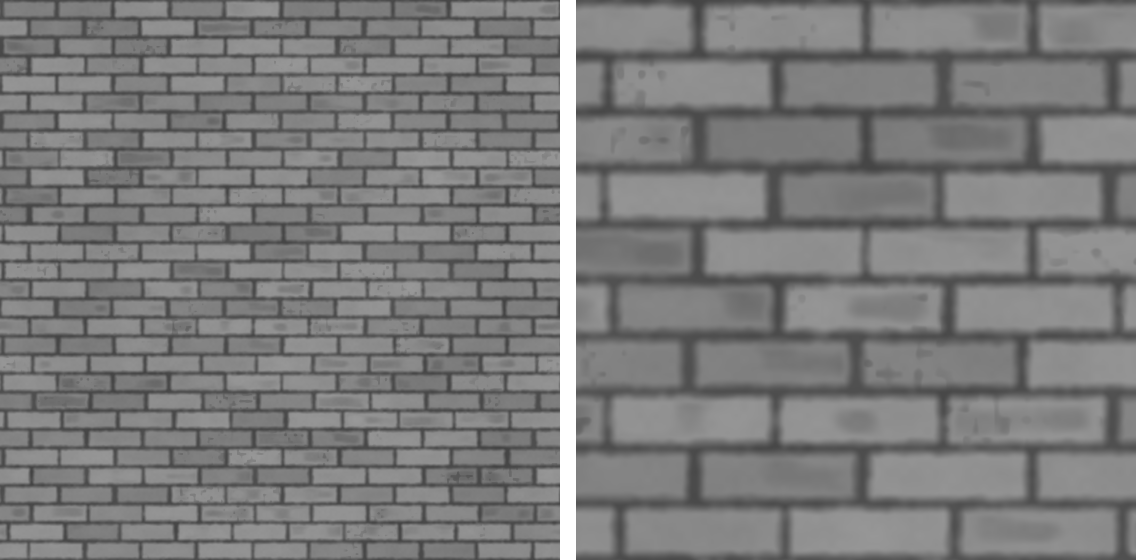
Left: the whole. Right: its middle third, enlarged.
Write a three.js fragment shader that draws this texture.

```glsl
// Soft grey brick wall in running bond: 10 bricks across, 30 courses up.
// Each point blends the four nearest bricks (blurred rounded boxes) over dark
// mortar; hashes vary size, shift and tone, value noise adds wear and stains.

#define COLS 10.0
#define ROWS 30.0
#define JOINT 0.085          // half joint width, in course heights
#define SHRINK 0.085         // extra joint around the smallest bricks
#define CORNER 0.11          // corner radius
#define BLUR 0.125           // softness of the brick edges
#define DRIFT 0.45           // largest sideways shift of a course
#define MORTAR 0.285
#define BRICK_DARK 0.490
#define BRICK_LIGHT 0.575
#define STAIN 0.075

varying vec2 vUv;

const float ASPECT = ROWS / COLS;   // brick cell width in course heights

float hash(vec2 p) {
  vec3 q = fract(vec3(p.xyx) * 0.1031);
  q += dot(q, q.yzx + 33.33);
  return fract((q.x + q.y) * q.z);
}

float noise(vec2 p) {
  vec2 i = floor(p);
  vec2 f = fract(p);
  f = f * f * (3.0 - 2.0 * f);
  return mix(mix(hash(i), hash(i + vec2(1.0, 0.0)), f.x),
             mix(hash(i + vec2(0.0, 1.0)), hash(i + vec2(1.0, 1.0)), f.x), f.y);
}

float roundedBox(vec2 p, vec2 halfSize, float radius) {
  vec2 q = abs(p) - halfSize + radius;
  return length(max(q, 0.0)) + min(max(q.x, q.y), 0.0) - radius;
}

// Even courses sit half a brick over; the lower courses stray further.
float courseShift(float row) {
  float r = mod(row, ROWS);
  float halfBrick = 0.5 * ASPECT * (1.0 - mod(r, 2.0));
  return halfBrick + DRIFT * hash(vec2(r, 71.0)) * (1.1 - r / ROWS);
}

// Tone of one brick surface; d is the signed distance to its edge.
float brickTone(vec2 local, vec2 id, float shade, float d) {
  vec2 seed = id * vec2(17.0, 29.0);
  float inside = smoothstep(0.0, -0.22, d);
  float tone = mix(BRICK_DARK, BRICK_LIGHT, shade);

  // Cloudy surface, then a darker blotch on some bricks
  tone += 0.028 * (noise(local * vec2(1.3, 2.2) + seed + 50.0) - 0.5);
  float blotch = smoothstep(0.5, 0.95, noise(local * vec2(1.2, 2.0) + seed + 90.0));
  tone -= STAIN * blotch * inside * step(0.55, hash(id + 13.0));

  // Pitted patches on a few bricks
  float pits = smoothstep(0.62, 0.9, noise(local * 5.5 + seed + 130.0));
  float patchMask = smoothstep(0.3, 0.7, noise(local * 1.1 + seed + 170.0));
  tone -= STAIN * pits * patchMask * step(0.78, hash(id + 37.0));
  return tone;
}

void main() {
  vec2 p = vUv * ROWS;

  // Uneven edges and broad changes of light
  float wobble = 0.05 * (noise(p * 3.2) - 0.5) + 0.03 * (noise(p * 6.5 + 40.0) - 0.5);
  float broad = noise(p * 0.22 + 7.0) - 0.5;
  float mortar = MORTAR + 0.05 * (noise(p * 0.6 + 23.0) - 0.3);
  float grey = mortar;

  for (int j = 0; j < 2; j++) {
    float row = floor(p.y - 0.5) + float(j);
    float x = p.x - courseShift(row);
    for (int i = 0; i < 2; i++) {
      float col = floor(x / ASPECT - 0.5) + float(i);
      vec2 id = mod(vec2(col, row), vec2(COLS, ROWS));

      // Dark bricks tend to be smaller
      float pick = hash(id + 5.0);
      float shade = smoothstep(0.0, 0.75, pick) * (0.8 + 0.2 * hash(id + 61.0));
      float small = SHRINK * (1.0 - shade) * (0.4 + 0.6 * hash(id + 83.0));
      vec2 halfSize = vec2(0.5 * ASPECT - JOINT - small, 0.5 - JOINT - 0.3 * small);

      vec2 local = vec2(x, p.y) - (vec2(col, row) + 0.5) * vec2(ASPECT, 1.0);
      local.x += 0.07 * (hash(id + 101.0) - 0.5);
      float d = roundedBox(local, halfSize, CORNER) + wobble;
      float cover = 1.0 - smoothstep(-BLUR, BLUR, d);
      grey += cover * (brickTone(local, id, shade, d) - mortar);
    }
  }

  // Broad light and fine grain
  grey += 0.035 * broad + 0.012 * (noise(p * 7.0 + 11.0) - 0.5);
  gl_FragColor = vec4(vec3(grey), 1.0);
}
```
